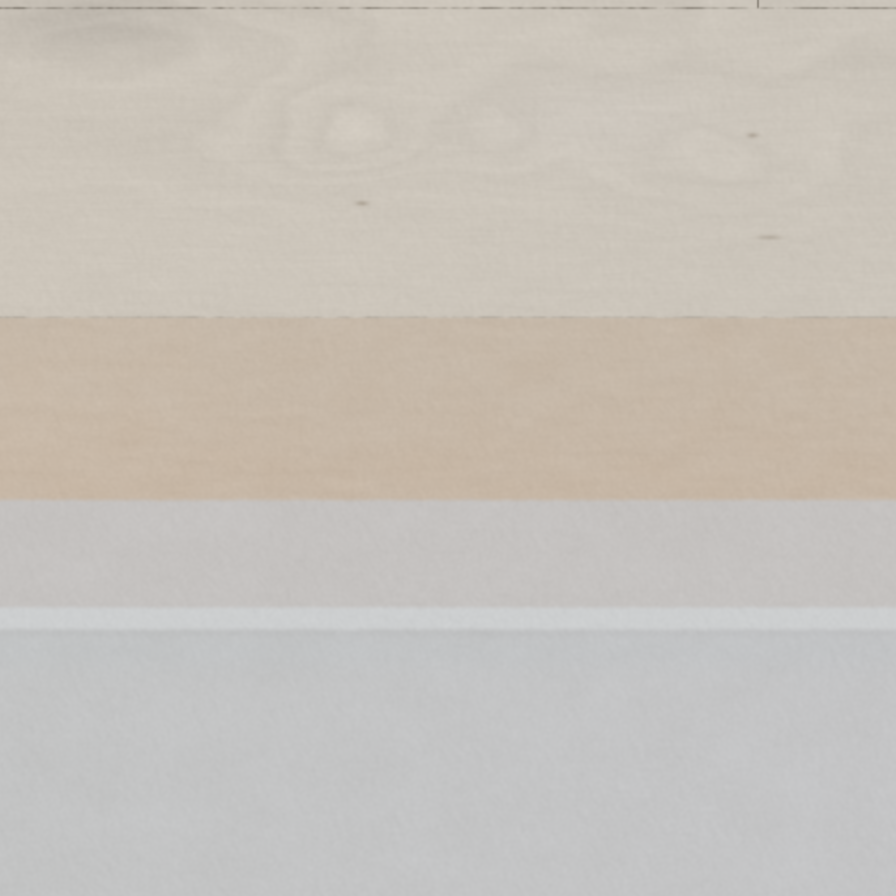
Reproduce this texture procedurally as a Shadertoy shader.

```glsl
vec2 hashGradient(vec2 cell) {
    vec2 k = vec2(dot(cell, vec2(127.1, 311.7)), dot(cell, vec2(269.5, 183.3)));
    return 2.0 * fract(sin(k) * 43758.55) - 1.0;
}

float gradientNoise(vec2 p) {
    vec2 i = floor(p), f = fract(p);
    vec2 u = f * f * (3.0 - 2.0 * f);
    float a = dot(hashGradient(i), f);
    float b = dot(hashGradient(i + vec2(1, 0)), f - vec2(1, 0));
    float c = dot(hashGradient(i + vec2(0, 1)), f - vec2(0, 1));
    float d = dot(hashGradient(i + vec2(1, 1)), f - vec2(1, 1));
    return mix(mix(a, b, u.x), mix(c, d, u.x), u.y);
}

float fbm(vec2 p, int octaves) {
    float sum = 0.0, amp = 0.5;
    for (int i = 0; i < octaves; i++) {
        sum += amp * gradientNoise(p);
        p = p * 2.03 + 17.3;
        amp *= 0.5;
    }
    return sum;
}

float blob(vec2 p, vec2 center, vec2 radius) {
    vec2 d = (p - center) / radius;
    return exp(-dot(d, d));
}

float stepUp(float edge, float x, float soft) {
    return smoothstep(edge - soft, edge + soft, x);
}

float line(float x, float center, float width) {
    float d = (x - center) / width;
    return exp(-d * d);
}

// Growth rings: contours of a height field raised around knots
float woodRings(vec2 p) {
    vec2 q = p + 0.035 * vec2(fbm(p * vec2(9, 14), 3), fbm(p * vec2(8, 16) + 5.0, 3));
    float height = q.y * 3.0 + 0.8 * fbm(q * vec2(4, 8), 3);
    height += 0.80 * blob(q, vec2(0.397, 0.854), vec2(0.09, 0.055));
    height += 0.45 * blob(q, vec2(0.56, 0.845), vec2(0.08, 0.05));
    height += 0.65 * blob(q, vec2(0.79, 0.815), vec2(0.12, 0.06));
    height -= 0.60 * blob(q, vec2(0.13, 0.96), vec2(0.15, 0.06));
    float phase = height * 19.0;
    return 0.7 * sin(phase) + 0.3 * sin(phase * 2.1 + 1.0);
}

vec3 paleWood(vec2 p) {
    vec3 color = mix(vec3(0.803, 0.775, 0.732), vec3(0.797, 0.772, 0.732), p.x);
    float figure = 0.2 + 0.8 * stepUp(0.765, p.y, 0.07);
    float patches = clamp(0.75 + 1.6 * fbm(p * vec2(7, 12) + 31.0, 2), 0.2, 1.3);
    color += 0.012 * figure * patches * woodRings(p);
    color += 0.016 * fbm(p * vec2(3, 9), 3);
    color += 0.026 * fbm(p * vec2(14, 130), 3);
    // Knot heart and shaded corner
    color += 0.018 * blob(p, vec2(0.397, 0.854), vec2(0.022, 0.018));
    color -= vec3(0.055, 0.053, 0.048) * blob(p, vec2(0.10, 0.975), vec2(0.13, 0.04));
    color += vec3(0.002, 0.003, 0.008) * blob(p, vec2(0.66, 0.87), vec2(0.14, 0.05));
    // Small dark pores
    float pores = blob(p, vec2(0.404, 0.773), vec2(0.007, 0.003));
    pores += 0.9 * blob(p, vec2(0.840, 0.849), vec2(0.006, 0.003));
    pores += 0.7 * blob(p, vec2(0.859, 0.735), vec2(0.013, 0.003));
    return color - vec3(0.11, 0.12, 0.13) * pores;
}

vec3 tanWood(vec2 p, float bottom, float top) {
    float t = (p.y - bottom) / (top - bottom);
    vec3 color = mix(vec3(0.776, 0.715, 0.648), vec3(0.775, 0.722, 0.660), smoothstep(0.0, 0.8, t));
    color += vec3(0.024, 0.025, 0.026) * fbm(p * vec2(14, 90), 3);
    color += vec3(0.012, 0.021, 0.030) * fbm(p * vec2(18, 26), 3);
    return color + vec3(0.008, 0.006, 0.004) * blob(p, vec2(0.0, 0.54), vec2(0.25, 0.12));
}

vec3 feltGrey(vec2 p, float stripe) {
    vec3 lower = mix(vec3(0.764, 0.767, 0.767), vec3(0.769, 0.770, 0.774), p.x);
    vec3 color = mix(lower, vec3(0.771, 0.760, 0.752), stepUp(stripe, p.y, 0.01));
    color -= vec3(0.008, 0.003, 0.001) * line(p.y, 0.275, 0.025);
    return color + vec3(0.020, 0.022, 0.026) * fbm(p * vec2(14, 18), 4);
}

// Short slanted fibres over every surface
float fibres(vec2 p) {
    vec2 slanted = vec2(p.x + 0.45 * p.y, p.y - 0.3 * p.x);
    return 0.55 * gradientNoise(slanted * vec2(130, 75)) + 0.5 * gradientNoise(p * 210.0);
}

void mainImage(out vec4 fragColor, in vec2 fragCoord) {
    vec2 p = fragCoord / iResolution.xy;
    float soft = max(0.0022, 0.75 / iResolution.y);
    float feltTop = 0.442, tanTop = 0.645, plankTop = 0.991;
    float stripeLow = 0.298, stripeHigh = 0.322;

    // Stacked bands with slightly fuzzy borders
    float wobble = 0.0025 * fbm(vec2(p.x * 70.0, 2.3), 2);
    float y = p.y + wobble;
    vec3 color = feltGrey(p, 0.5 * (stripeLow + stripeHigh));
    color = mix(color, tanWood(p, feltTop, tanTop), stepUp(feltTop, y, 1.8 * soft));
    color = mix(color, paleWood(p), stepUp(tanTop, p.y, soft));

    // Light stripe with a faint shadow below
    float stripe = stepUp(stripeLow, y, 1.7 * soft) * (1.0 - stepUp(stripeHigh, y, 1.7 * soft));
    color = mix(color, vec3(0.802, 0.810, 0.813), stripe);
    color -= 0.012 * line(y, stripeLow - 0.005, 0.004);

    // Plank seams worn into dashes
    float wear = gradientNoise(vec2(p.x * 55.0, 9.4)) + 0.7 * gradientNoise(vec2(p.x * 140.0, 3.6));
    float broken = clamp(0.6 + 1.3 * wear, 0.1, 1.2);
    color -= 0.058 * broken * line(p.y, tanTop + 0.001, 0.8 * soft);
    color -= 0.17 * broken * line(p.y, plankTop, 0.7 * soft);
    color -= 0.24 * line(p.x, 0.846, 0.6 * soft) * stepUp(plankTop, p.y, soft);

    color += 0.025 * fibres(p);
    fragColor = vec4(color, 1.0);
}
```
